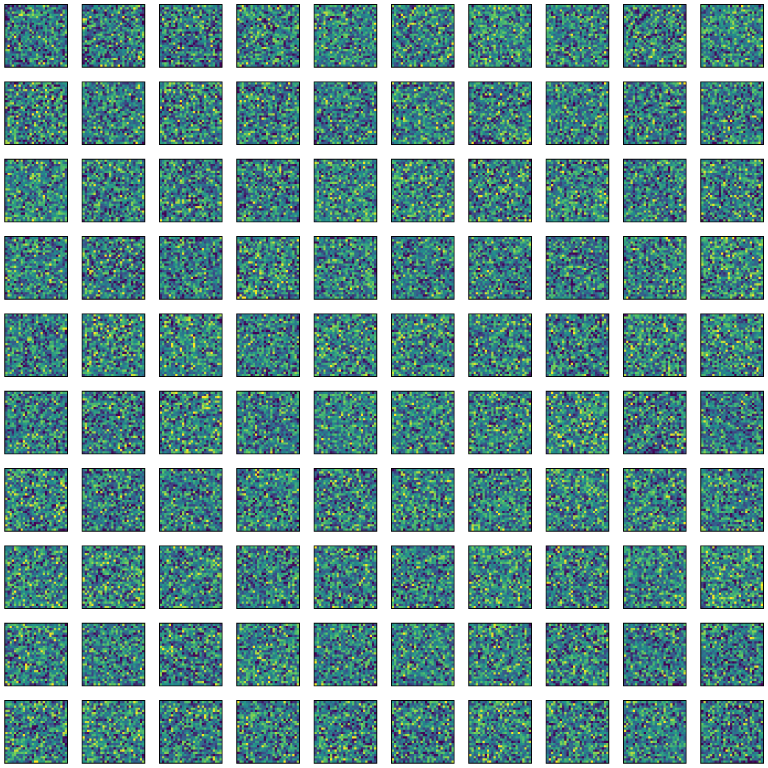
Give the GLSL for this pattern, as a WebGL 1 fragment shader.

```glsl
precision highp float;
// Ten by ten grid of thin-framed square panels filled with fine random colour cells on white.

uniform vec2 u_resolution;

const float PANELS = 10.0;         // panels across and down
const float PITCH = 0.1007;        // distance between panel corners
const float MARGIN = 0.0056;       // canvas edge to first panel
const float PANEL_SIZE = 0.0828;   // outer size, frame included
const float FRAME_WIDTH = 0.0012;
const float CELLS = 28.0;          // noise cells across one panel
const float MEAN_VALUE = 0.44;
const float CONTRAST = 1.42;       // spread of the cell values
const float PANEL_DRIFT = 0.07;    // brightness change between panels
const float CONTRAST_DRIFT = 0.2;  // contrast change between panels
const int SAMPLES = 4;             // antialiasing samples per axis

const vec3 PAPER = vec3(1.0);
const vec3 FRAME = vec3(0.02, 0.02, 0.03);
const vec3 PURPLE = vec3(0.267, 0.005, 0.329);
const vec3 BLUE = vec3(0.229, 0.322, 0.546);
const vec3 TEAL = vec3(0.128, 0.567, 0.551);
const vec3 GREEN = vec3(0.369, 0.789, 0.383);
const vec3 YELLOW = vec3(0.993, 0.906, 0.144);

// Three independent uniform random values per integer coordinate.
vec3 hash3(vec2 p) {
  vec3 q = fract(p.xyx * vec3(0.1031, 0.1030, 0.0973));
  q += dot(q, q.yxz + 33.33);
  return fract((q.xxy + q.yzz) * q.zyx);
}

// Dark purple through teal to yellow.
vec3 colourRamp(float value) {
  float t = clamp(value, 0.0, 1.0) * 4.0;
  vec3 colour = mix(PURPLE, BLUE, clamp(t, 0.0, 1.0));
  colour = mix(colour, TEAL, clamp(t - 1.0, 0.0, 1.0));
  colour = mix(colour, GREEN, clamp(t - 2.0, 0.0, 1.0));
  return mix(colour, YELLOW, clamp(t - 3.0, 0.0, 1.0));
}

// Bell-shaped cell value: the average of three uniform values.
vec3 noiseCell(vec2 panel, vec2 cell) {
  vec3 random = hash3(panel * CELLS + cell + 17.0);
  vec3 panelRandom = hash3(panel + 411.0) - 0.5;
  float deviation = dot(random, vec3(1.0 / 3.0)) - 0.5;
  float contrast = CONTRAST + CONTRAST_DRIFT * panelRandom.y;
  return colourRamp(MEAN_VALUE + PANEL_DRIFT * panelRandom.x + deviation * contrast);
}

vec3 panelGrid(vec2 uv) {
  vec2 grid = (uv - MARGIN) / PITCH;
  vec2 panel = floor(grid);
  vec2 local = fract(grid) * PITCH;

  // Distance inward from the nearest panel edge.
  vec2 edge = min(local, PANEL_SIZE - local);
  float inset = min(edge.x, edge.y);
  bool outside = min(panel.x, panel.y) < 0.0 || max(panel.x, panel.y) >= PANELS;
  if (outside || inset < 0.0) return PAPER;
  if (inset < FRAME_WIDTH) return FRAME;

  vec2 inner = (local - FRAME_WIDTH) / (PANEL_SIZE - 2.0 * FRAME_WIDTH);
  return noiseCell(panel, floor(inner * CELLS));
}

void main() {
  // Average a regular grid of samples over the pixel.
  vec3 sum = vec3(0.0);
  for (int y = 0; y < SAMPLES; y++) {
    for (int x = 0; x < SAMPLES; x++) {
      vec2 offset = (vec2(float(x), float(y)) + 0.5) / float(SAMPLES) - 0.5;
      sum += panelGrid((gl_FragCoord.xy + offset) / u_resolution);
    }
  }
  gl_FragColor = vec4(sum / float(SAMPLES * SAMPLES), 1.0);
}
```
